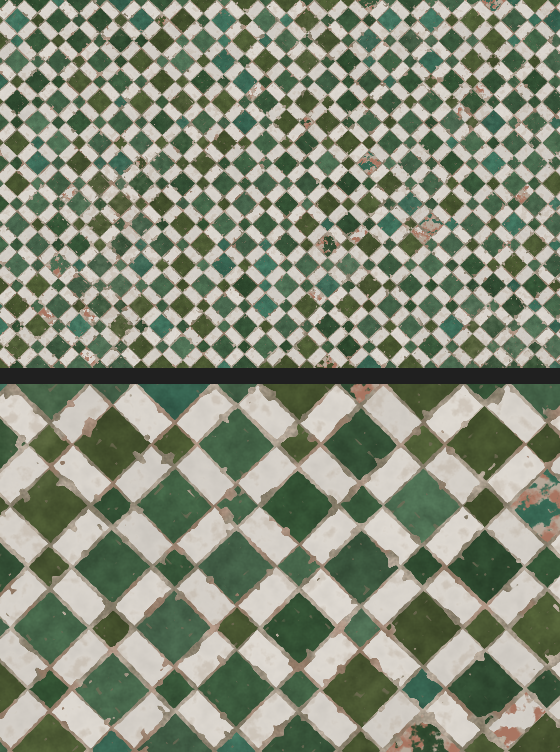
Top, the full canvas; bottom, a detail of the centre.
This pattern is drawn by a Shadertoy shader. Its source:

```glsl
#define CELLS vec2(13.52, 9.02)   // diamond repeats across and down
#define PHASE vec2(6.41, 4.52)    // centre of one large diamond, in cells
#define BIG 0.302                 // half side of a large tile
#define SMALL 0.163               // half side of a small tile
#define SPLIT 0.3195              // middle of the joint between strips
#define JITTER 0.010              // tile misplacement
#define RAGGED 0.016              // edge roughness
#define CHIP 0.075                // depth of the edge chips
#define WHITE vec3(0.865, 0.845, 0.815)
#define BEIGE vec3(0.71, 0.66, 0.60)
#define BROWN vec3(0.45, 0.42, 0.34)
#define CLAY vec3(0.66, 0.46, 0.38)

float hash(vec2 p) {
    vec3 q = fract(p.xyx * vec3(0.1031, 0.1030, 0.0973));
    q += dot(q, q.yzx + 33.33);
    return fract((q.x + q.y) * q.z);
}

float noise(vec2 p) {
    vec2 i = floor(p), f = fract(p);
    f = f * f * (3.0 - 2.0 * f);
    return mix(mix(hash(i), hash(i + vec2(1, 0)), f.x),
               mix(hash(i + vec2(0, 1)), hash(i + vec2(1, 1)), f.x), f.y);
}

float fbm(vec2 p) {
    float sum = 0.0, amp = 0.533;
    for (int i = 0; i < 4; i++) {
        sum += amp * noise(p);
        p = mat2(1.6, 1.2, -1.2, 1.6) * p + 7.3;
        amp *= 0.5;
    }
    return sum;
}

float boxDistance(vec2 p, vec2 halfSize) {
    vec2 d = abs(p) - halfSize;
    return length(max(d, 0.0)) + min(max(d.x, d.y), 0.0);
}

// Glaze tone drawn per tile: dark, mid, olive or teal
vec3 greenGlaze(vec2 id) {
    float kind = hash(id + 11.7);
    vec3 glaze = mix(vec3(0.18, 0.29, 0.18), vec3(0.30, 0.42, 0.32), hash(id + 3.1));
    glaze = mix(glaze, vec3(0.29, 0.33, 0.18), step(0.72, kind) * 0.85);
    glaze = mix(glaze, vec3(0.23, 0.43, 0.36), step(kind, 0.13) * 0.8);
    return glaze * mix(0.9, 1.08, hash(id + 29.3));
}

void mainImage(out vec4 fragColor, in vec2 fragCoord) {
    // Diagonal axes: large tiles sit on the integer points
    vec2 cell = fragCoord / iResolution.xy * CELLS - PHASE;
    vec2 uv = vec2(cell.x + cell.y, cell.x - cell.y);
    float pixel = 1.4 * CELLS.y / iResolution.y;

    // Alternate wide and narrow strips along both axes
    vec2 strip = floor(uv + SPLIT);
    vec2 local = uv - strip;
    vec2 narrow = step(SPLIT, local);
    vec2 id = strip * 2.0 + narrow + 200.0;
    vec2 halfSize = mix(vec2(BIG), vec2(SMALL), narrow);
    bool isGreen = narrow.x == narrow.y;

    // Hand-set position, angle and size
    vec2 p = local - 0.5 * narrow;
    p -= JITTER * (2.0 * vec2(hash(id + 41.0), hash(id + 57.0)) - 1.0);
    float angle = 0.06 * (hash(id + 71.0) - 0.5);
    p = mat2(cos(angle), sin(angle), -sin(angle), cos(angle)) * p;
    halfSize -= 0.012 * (hash(id + 83.0) - 0.5);

    // Ragged outline with scattered chips
    float wear = smoothstep(0.5, 0.8, fbm(cell * 0.55 + 19.0));
    float dist = boxDistance(p, halfSize);
    dist += RAGGED * (noise(uv * 24.0) - 0.5);
    dist += CHIP * smoothstep(0.74, 0.95, noise(uv * 9.0 + 31.0) + 0.1 * wear);
    float cover = smoothstep(pixel, -pixel, 2.0 * dist);

    // Glaze, clouded inside each tile
    float cloud = fbm(p * 7.0 + id * 5.3);
    float grain = noise(uv * 45.0);
    vec3 tile;
    if (isGreen) {
        tile = greenGlaze(id) * (0.80 + 0.36 * cloud + 0.06 * grain);
        tile = mix(tile, BEIGE, 0.22 * wear * cloud);
        tile = mix(tile, BROWN, 0.7 * smoothstep(0.88, 0.96, noise(uv * 16.0 + 5.0)));
    } else {
        tile = WHITE * (0.95 + 0.06 * hash(id + 7.0)) * (0.95 + 0.09 * cloud);
        tile = mix(tile, BEIGE, 0.45 * smoothstep(0.55, 0.8, cloud + 0.12 * wear));
    }

    // A few tiles have lost glaze down to the clay
    float broken = step(0.982, hash(id + 97.0));
    vec3 bare = mix(CLAY, BEIGE, smoothstep(0.35, 0.65, fbm(uv * 8.0)));
    tile = mix(tile, bare, broken * smoothstep(0.45, 0.54, cloud));

    // Uneven mortar, darker in places
    float soil = smoothstep(0.3, 0.7, fbm(uv * 4.0 + 63.0));
    vec3 mortar = mix(BEIGE, BROWN, 0.75 * soil) * (0.92 + 0.16 * grain);
    mortar = mix(mortar, CLAY, 0.35 * smoothstep(0.6, 0.8, noise(uv * 3.0 + 12.0)));

    fragColor = vec4(mix(mortar, tile, cover), 1.0);
}
```
